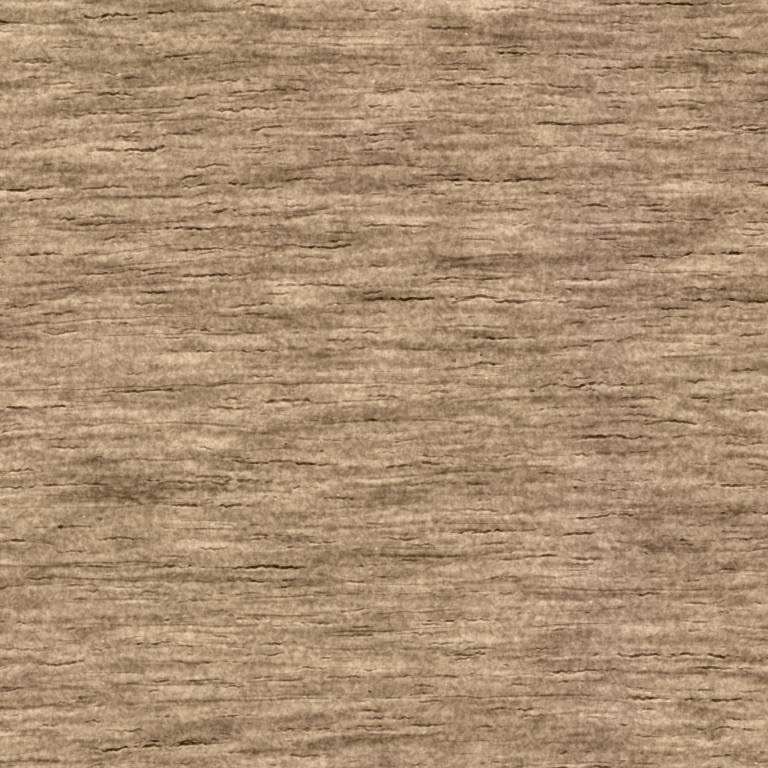
Reproduce this texture procedurally as a three.js fragment shader.

```glsl
// Weathered oak board: layered noise stretched along a gently tilted grain
// gives the streaks; long worn furrows and three scales of ragged cracks are
// cut into it, each with a lit lower lip, and grit, pits and flecks roughen it.
varying vec2 vUv;

const vec3 DARK_WOOD = vec3(0.43, 0.33, 0.235);
const vec3 PALE_WOOD = vec3(0.79, 0.68, 0.562);
const vec3 MAUVE_SHIFT = vec3(-0.005, -0.015, 0.010);
const float MEAN_TONE = 0.73;

float hash(vec2 p) {
  vec3 h = fract(p.xyx * 0.1031);
  h += dot(h, h.yzx + 33.33);
  return fract((h.x + h.y) * h.z);
}

// Value noise centred on zero, from -0.5 to 0.5
float noise(vec2 p) {
  vec2 cell = floor(p);
  vec2 f = fract(p);
  f = f * f * (3.0 - 2.0 * f);
  float low = mix(hash(cell), hash(cell + vec2(1.0, 0.0)), f.x);
  float high = mix(hash(cell + vec2(0.0, 1.0)), hash(cell + 1.0), f.x);
  return mix(low, high, f.y) - 0.5;
}

// Bends the board so that the fibres rise a little and wander
vec2 grainSpace(vec2 uv) {
  float tilt = 0.04 * uv.x - 0.022 * uv.x * uv.x;
  float wander = 0.016 * noise(uv * vec2(2.2, 3.0) + 7.0)
               + 0.006 * noise(uv * vec2(9.0, 18.0) + 19.0)
               + 0.0035 * noise(uv * vec2(40.0, 60.0) + 29.0);
  return vec2(uv.x, uv.y - tilt + wander) + 2.0;
}

// Soft bands, streaks and fibres, from broad to fine
float grainTone(vec2 p) {
  float tone = 0.06 * noise(p * vec2(2.5, 7.0));
  tone += 0.22 * noise(p * vec2(4.5, 46.0) + 11.0);
  tone += 0.44 * noise(p * vec2(8.0, 95.0) + 23.0);
  tone += 0.48 * noise(p * vec2(24.0, 200.0) + 37.0);
  return tone;
}

// Grit on a turned lattice, so that its cells do not line up with the edges
float gritTone(vec2 p) {
  vec2 turned = mat2(0.8, -0.6, 0.6, 0.8) * p;
  return 0.36 * noise(turned * 170.0) + 0.42 * noise(turned * 340.0 + 53.0);
}

// Long thin lines where a stretched noise crosses zero, worn away in places
float furrows(vec2 p, vec2 scale) {
  float line = 1.0 - smoothstep(0.01, 0.085, abs(noise(p * scale)));
  float wear = noise(p * vec2(11.0, 45.0) + 91.0)
             + 0.7 * noise(p * vec2(120.0, 220.0));
  return line * smoothstep(-0.25, 0.2, wear);
}

// One tapering, ragged crack in a share of the cells of a staggered grid
float crackLayer(vec2 p, vec2 cells, float halfWidth, float share, float seed) {
  vec2 q = p * cells;
  q.x += 5.0 * hash(vec2(floor(q.y), seed));
  vec2 id = floor(q) + seed;
  vec2 f = fract(q);
  float start = 0.3 * hash(id + 3.1);
  float end = mix(0.55, 1.0, hash(id + 5.7));
  float taper = smoothstep(start, start + 0.15, f.x)
              * (1.0 - smoothstep(end - 0.25, end, f.x));
  float wobble = 0.0030 * noise(vec2(p.x * 15.0, id.y))
               + 0.0020 * noise(vec2(p.x * 60.0, id.y))
               + 0.0022 * noise(vec2(p.x * 190.0, id.y));
  float centre = mix(0.3, 0.7, hash(id + 9.3));
  float gap = abs((f.y - centre) / cells.y + wobble);
  float chips = noise(vec2(p.x * 45.0, id.y + 0.5))
              + 0.8 * noise(p * vec2(170.0, 260.0));
  float wear = smoothstep(-0.35, 0.35, chips);
  float width = halfWidth * mix(0.3, 1.4, wear);
  float line = 1.0 - smoothstep(width * 0.3, width + 0.0007, gap);
  return line * taper * mix(0.15, 1.0, wear) * step(hash(id + 1.7), share);
}

// Depth of everything cut into the board
float grooves(vec2 p) {
  float depth = 0.0;
  for (int i = 0; i < 3; i++) {
    float level = float(i);
    vec2 cells = vec2(2.8, 18.0) * pow(vec2(2.0, 2.2), vec2(level));
    float halfWidth = 0.0018 - 0.0003 * level;
    float strength = 1.05 - 0.22 * level;
    float layer = crackLayer(p, cells, halfWidth, 0.58, 17.0 * level + 4.0);
    depth = max(depth, strength * layer);
  }
  float fine = 0.38 * furrows(p, vec2(3.6, 44.0))
             + 0.22 * furrows(p + 5.0, vec2(8.0, 80.0));
  return max(depth, fine);
}

// Small irregular spots in a share of square cells
float specks(vec2 p, float cells, float radius, float share, float seed) {
  vec2 id = floor(p * cells) + seed;
  vec2 centre = 0.25 + 0.5 * vec2(hash(id + 2.3), hash(id + 6.9));
  vec2 offset = (fract(p * cells) - centre) / cells;
  float size = radius * mix(0.5, 1.2, hash(id + 4.1));
  float reach = length(offset * vec2(0.8, 1.1)) + 0.002 * noise(p * 300.0);
  float spot = 1.0 - smoothstep(size * 0.4, size + 0.0006, reach);
  return spot * step(hash(id + 8.5), share);
}

// Cool mauve patches, strongest in one faint upright band
float mauveAmount(vec2 uv) {
  float ragged = uv.x + 0.06 * noise(uv * vec2(9.0, 30.0));
  float fromBand = (ragged - 0.79) / 0.05;
  return 0.6 * exp(-fromBand * fromBand) + 0.6 * noise(uv * vec2(4.0, 6.0) + 61.0);
}

void main() {
  vec2 grain = grainSpace(vUv);
  float mauve = mauveAmount(vUv);
  float tone = MEAN_TONE + grainTone(grain) + gritTone(vUv) - 0.03 * mauve;
  tone += 0.28 * grooves(grain + vec2(0.0, 0.0032)) - grooves(grain);
  tone -= 0.75 * specks(grain, 18.0, 0.0026, 0.05, 71.0);
  tone += 0.45 * specks(grain, 42.0, 0.0018, 0.06, 83.0);
  vec3 wood = mix(DARK_WOOD, PALE_WOOD, clamp(tone, -0.55, 1.3));
  gl_FragColor = vec4(wood + MAUVE_SHIFT * mauve, 1.0);
}
```
